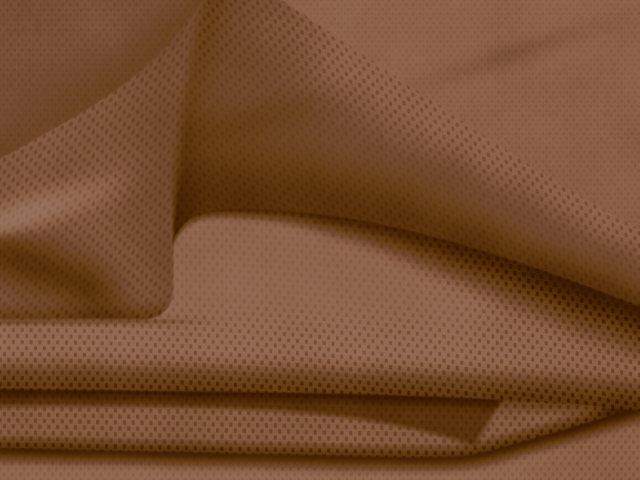
This texture is drawn by a Shadertoy shader. Its source:

```glsl
// Folded brown mesh cloth: overlapping sheets bounded by smooth curves.
// Each sheet gives a tone from soft folds and staggered holes; the tone
// then indexes a ramp from deep umber to pale rose.

const vec3 DEEP  = vec3(0.22, 0.09, 0.00);
const vec3 UMBER = vec3(0.31, 0.16, 0.02);
const vec3 OCHRE = vec3(0.40, 0.24, 0.07);
const vec3 BROWN = vec3(0.45, 0.29, 0.19);
const vec3 TAN   = vec3(0.55, 0.38, 0.28);
const vec3 ROSE  = vec3(0.59, 0.44, 0.36);
const vec2 HOLE_PITCH = vec2(0.0185, 0.0225);
const float EDGE = 0.004;      // softness of sheet edges
const float MOTTLE = 0.35;     // uneven tone of the cloth
const float PI = 3.14159;

vec2 hashGradient(vec2 cell) {
    vec2 h = vec2(dot(cell, vec2(127.1, 311.7)), dot(cell, vec2(269.5, 183.3)));
    return 2.0 * fract(sin(h) * 43758.5) - 1.0;
}

float gradientNoise(vec2 p) {
    vec2 i = floor(p), f = fract(p), u = f * f * (3.0 - 2.0 * f);
    vec2 e = vec2(1, 0);
    float low = mix(dot(hashGradient(i), f), dot(hashGradient(i + e), f - e), u.x);
    float high = mix(dot(hashGradient(i + e.yx), f - e.yx), dot(hashGradient(i + 1.0), f - 1.0), u.x);
    return mix(low, high, u.y);
}

// Cubic Bernstein curve, used for fold outlines
float bezier(float t, float a, float b, float c, float d) {
    float s = 1.0 - t;
    return s*s*s*a + 3.0*s*s*t*b + 3.0*s*t*t*c + t*t*t*d;
}

float above(float d) { return smoothstep(-EDGE, EDGE, d); }
float bump(float d, float width) { return exp(-d * d / (width * width)); }

// Staggered holes; the mean is kept near zero so tones stay put
float mesh(vec2 p) {
    vec2 q = 2.0 * PI * p / HOLE_PITCH;
    return 0.3 - smoothstep(0.0, 0.8, cos(q.x) * cos(q.y * 0.9));
}

float ridgeLine(float x) { return bezier(max((x - 0.555) / 0.778, -0.2), 1.02, 0.853, 0.661, 0.522); }

float mouthLine(float x) {
    float droop = 0.065 * exp(-max(x - 0.356, 0.0) / 0.026);
    return bezier(max((x - 0.417) / 0.916, -0.1), 0.561, 0.583, 0.479, 0.361) - droop;
}

float backSheet(vec2 p) {
    float crease = bump(p.y - 0.84 - 0.32 * (p.x - 0.92), 0.025) * bump(p.x - 1.08, 0.2);
    return 3.8 + 0.3 * smoothstep(0.6, 1.0, p.y) - 0.6 * crease + 0.3 * mesh(p * 1.3);
}

float bigFold(vec2 p, float valley) {
    float ridge = ridgeLine(p.x), mouth = mouthLine(p.x);
    float v = clamp((p.y - mouth) / max(min(ridge, 1.08) - mouth, 0.02), 0.0, 1.0);
    float tone = mix(1.3, 2.8, smoothstep(0.0, 0.45, v));
    tone += 1.0 * smoothstep(0.4, 0.9, v) * smoothstep(0.5, 0.75, p.x);
    tone -= 0.5 * bump(p.y - 0.755 - 0.25 * (p.x - 0.54), 0.035) * bump(p.x - 0.54, 0.15);
    tone -= 0.9 * bump(p.x - valley, 0.055);
    float weave = mesh(vec2(p.x, p.y - 0.6 * ridge));
    return tone + weave * mix(0.35, 0.95, smoothstep(0.3, 0.9, v));
}

float leftFold(vec2 p) {
    float hem = 0.67 + 0.55 * p.x + 3.0 * pow(p.x, 4.0);
    float behind = 3.2 - 0.7 * bump(p.y - hem, 0.08) + 0.3 * mesh(p * 1.2);
    float glow = p.y - 0.535 - 0.33 * p.x;
    float tone = 3.3 - 0.5 * smoothstep(0.2, 0.36, p.x);
    tone += 1.6 * bump(glow, 0.035) * (1.0 - smoothstep(0.05, 0.34, p.x));
    // Hollow below the pale band, sloping down toward the rounded tip
    float hollow = bump(p.y - 0.475 + 0.4 * p.x, 0.06) * (1.0 - smoothstep(0.17, 0.31, p.x));
    tone -= 1.9 * hollow * (1.0 - smoothstep(-0.04, 0.0, glow));
    tone -= 1.3 * bump(p.y - 0.335, 0.025);
    tone += 0.85 * mesh(vec2(p.x, p.y - 0.45 * p.x)) * (1.0 - 0.6 * hollow);
    return mix(tone, behind, above(p.y - hem));
}

float middleSheet(vec2 p, float rollEdge) {
    float reach = 0.025 + 0.12 * smoothstep(0.4, 1.2, p.x);
    float tone = mix(0.2, 4.2, smoothstep(-0.01, reach, mouthLine(p.x) - p.y));
    tone -= 0.5 * smoothstep(0.9, 1.3, p.x);
    tone -= 1.3 * bump(p.y - 0.33, 0.008) * (1.0 - smoothstep(0.25, 0.5, p.x));
    tone -= 2.7 * (1.0 - smoothstep(0.0, 0.09, p.y - rollEdge));
    float strength = mix(0.5, 1.3, max(smoothstep(0.4, 0.28, p.y), smoothstep(0.7, 1.2, p.x)));
    return tone + strength * mesh(vec2(p.x, p.y + 0.06 * p.x * p.x));
}

float lowerBand(vec2 p, float rollEdge, float bandEdge) {
    float pocketFloor = 0.155 - 0.086 * pow(p.x, 4.0);
    float pocketSide = 1.0 + 0.6 * (p.y - 0.09) - p.x;
    float pocket = smoothstep(-0.01, 0.008, p.y - pocketFloor) * smoothstep(-0.01, 0.012, pocketSide);
    float tone = mix(3.4, 1.4, pocket);
    tone -= 1.4 * bump(p.y - rollEdge, 0.018);
    tone -= 2.2 * (1.0 - smoothstep(0.0, 0.035, p.y - bandEdge));
    return tone + mix(1.2, 0.4, pocket) * mesh(vec2(p.x, p.y + 0.02 * p.x));
}

float floorSheet(vec2 p, float bandEdge) {
    float lit = smoothstep(-0.004, 0.045, bandEdge - p.y);
    return mix(0.4, 4.3, lit) - 0.5 * smoothstep(0.9, 1.3, p.x) + 0.6 * lit * mesh(p * 1.1);
}

vec3 clothColor(float tone) {
    vec3 c = mix(DEEP, UMBER, clamp(tone, 0.0, 1.0));
    c = mix(c, OCHRE, clamp(tone - 1.0, 0.0, 1.0));
    c = mix(c, BROWN, clamp(tone - 2.0, 0.0, 1.0));
    c = mix(c, TAN, clamp(tone - 3.0, 0.0, 1.0));
    return mix(c, ROSE, clamp(tone - 4.0, 0.0, 1.0));
}

void mainImage(out vec4 fragColor, in vec2 fragCoord) {
    vec2 p = fragCoord / iResolution.y;
    float rollEdge = 0.189 - 0.01 * p.x - 0.01 * pow(p.x, 4.0);
    float flat_ = 0.066 - 0.024 * p.x, rise = 0.3 * p.x - 0.249;
    float bandEdge = 0.5 * (flat_ + rise + sqrt((flat_ - rise) * (flat_ - rise) + 0.0003));
    float valley = 0.361 + 0.26 * pow(max(p.y - 0.5, 0.0), 2.0);

    // Stack the sheets from the floor upward
    float tone = floorSheet(p, bandEdge);
    tone = mix(tone, lowerBand(p, rollEdge, bandEdge), above(p.y - bandEdge));
    tone = mix(tone, middleSheet(p, rollEdge), above(p.y - rollEdge));
    tone = mix(tone, bigFold(p, valley), above(p.y - mouthLine(p.x)) * step(0.35, p.x));
    tone = mix(tone, backSheet(p), above(p.y - ridgeLine(p.x)) * step(0.45, p.x));
    vec2 corner = max(p - vec2(valley, 0.0), -1.0);
    corner = vec2(corner.x + 0.06, 0.395 - p.y);
    float leftEdge = length(max(corner, 0.0)) + min(max(corner.x, corner.y), 0.0) - 0.06;
    float softness = mix(EDGE, 0.018, smoothstep(0.5, 0.65, p.y));
    tone = mix(tone, leftFold(p), 1.0 - smoothstep(-softness, softness, leftEdge));

    tone += MOTTLE * (gradientNoise(p * 9.0) + 0.6 * gradientNoise(p * 70.0));
    fragColor = vec4(clothColor(tone), 1.0);
}
```
